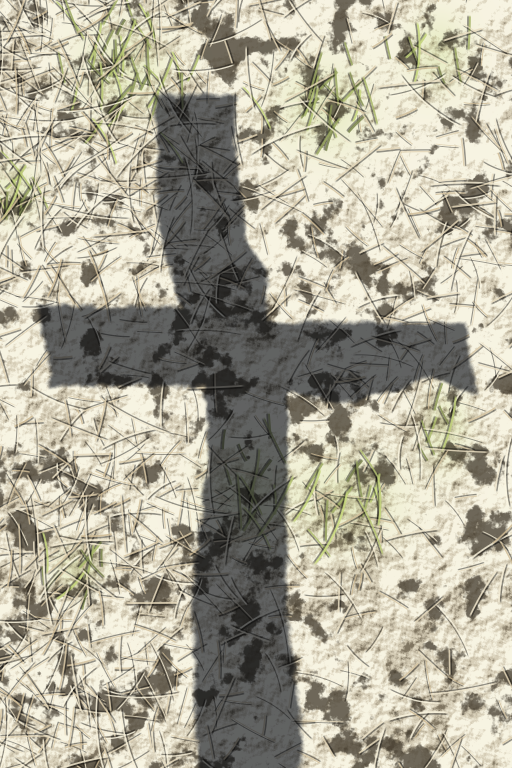
Reproduce this texture procedurally as a WebGL 2 fragment shader.

```glsl
#version 300 es
precision highp float;
uniform vec2 u_resolution;
out vec4 fragColor;

const vec3 SOIL_LIGHT = vec3(0.97, 0.955, 0.885);
const vec3 SOIL_MID = vec3(0.83, 0.795, 0.705);
const vec3 SOIL_DARK = vec3(0.50, 0.46, 0.38);
const vec3 CREVICE = vec3(0.25, 0.22, 0.17);
const vec3 STRAW_PALE = vec3(0.99, 0.97, 0.89);
const vec3 STRAW_TAN = vec3(0.80, 0.72, 0.57);
const vec3 GRASS = vec3(0.59, 0.64, 0.37);
const vec3 SHADE_TINT = vec3(0.395, 0.405, 0.425);
const vec2 LIGHT_STEP = vec2(0.0022, 0.0030);
const float SHADE_BLUR = 0.0045;
const float SHADE_FRAY = 0.012;
const float BLADE_WIDTH = 0.0009;
const int BLADE_LAYERS = 6;

float hash(vec2 p) {
    vec3 q = fract(p.xyx * 0.1031);
    q += dot(q, q.yzx + 33.33);
    return fract((q.x + q.y) * q.z);
}
float noise(vec2 p) {
    vec2 i = floor(p), f = fract(p);
    f = f * f * (3.0 - 2.0 * f);
    return mix(mix(hash(i), hash(i + vec2(1, 0)), f.x),
               mix(hash(i + vec2(0, 1)), hash(i + vec2(1, 1)), f.x), f.y);
}
float fbm(vec2 p) {
    float sum = 0.0, amp = 0.5;
    for (int i = 0; i < 5; i++, amp *= 0.55) {
        sum += amp * noise(p);
        p = mat2(1.6, 1.2, -1.2, 1.6) * p + 7.3;
    }
    return sum;
}
float blob(vec2 p, float x, float y, float rx, float ry) {
    vec2 d = (p - vec2(x, y)) / vec2(rx, ry);
    return exp(-dot(d, d));
}

// Approximate distance to the crossed bars, negative inside
float crossDistance(vec2 p) {
    float left = 0.198 + 0.03 * p.y + 0.055 * smoothstep(0.26, 0.56, p.y)
               - 0.026 * smoothstep(0.57, 0.80, p.y);
    float right = 0.306 + 0.012 * smoothstep(0.15, 0.30, p.y) + 0.030 * smoothstep(0.30, 0.36, p.y)
                + 0.026 * smoothstep(0.40, 0.50, p.y) + 0.018 * smoothstep(0.77, 0.95, p.y);
    float stem = max(max(left - p.x, p.x - right), 0.124 - p.y);
    float top = 0.398 + 0.022 * smoothstep(0.30, 0.37, p.x);
    float bottom = 0.503 + 0.008 * smoothstep(0.20, 0.38, p.x)
                 + 0.014 * blob(p, 0.443, p.y, 0.04, 1.0) - 0.018 * blob(p, 0.56, p.y, 0.03, 1.0);
    float tipLeft = 0.052 + 0.14 * (p.y - 0.397), tipRight = 0.605 + 0.17 * (p.y - 0.42);
    return min(stem, max(max(top - p.y, p.y - bottom), max(tipLeft - p.x, p.x - tipRight)));
}

float grassCover(vec2 p) {
    float g = blob(p, 0.42, 0.14, 0.06, 0.06) + blob(p, 0.57, 0.07, 0.04, 0.05)
            + blob(p, 0.45, 0.65, 0.07, 0.06) + blob(p, 0.32, 0.64, 0.05, 0.06)
            + blob(p, 0.16, 0.09, 0.06, 0.06) + blob(p, 0.02, 0.25, 0.03, 0.04)
            + blob(p, 0.10, 0.74, 0.03, 0.03) + blob(p, 0.58, 0.56, 0.03, 0.05);
    return min(g, 1.0);
}
float strawCover(vec2 p) {
    float s = 0.16 + blob(p, 0.06, 0.12, 0.20, 0.20) + 0.8 * blob(p, 0.10, 0.70, 0.17, 0.12)
            + 0.7 * blob(p, 0.06, 0.93, 0.20, 0.09) + 0.6 * blob(p, 0.61, 0.31, 0.07, 0.09)
            + 0.5 * blob(p, 0.27, 0.33, 0.07, 0.10) + 0.4 * blob(p, 0.50, 0.46, 0.10, 0.05);
    return min(s + 0.5 * grassCover(p), 0.95) * (1.0 - 0.75 * blob(p, 0.32, 0.48, 0.04, 0.06));
}

// Clods lit from one side, with deep pits between them
vec3 soil(vec2 p) {
    float height = fbm(p * 45.0), relief = height - fbm((p - LIGHT_STEP) * 45.0);
    float tone = 0.72 + 2.6 * relief + 0.7 * (height + fbm(p * 9.0 + 4.0) - 0.96);
    tone -= 0.14 * blob(p, 0.54, 0.88, 0.16, 0.16) + 0.10 * strawCover(p);
    vec3 col = mix(SOIL_DARK, SOIL_MID, smoothstep(0.0, 0.5, tone));
    col = mix(col, SOIL_LIGHT, smoothstep(0.42, 0.88, tone));
    float pits = blob(p, 0.58, 0.235, 0.03, 0.012) + blob(p, 0.28, 0.07, 0.04, 0.025)
               + blob(p, 0.05, 0.70, 0.025, 0.02) + blob(p, 0.45, 0.93, 0.025, 0.02);
    return mix(col, CREVICE, 0.75 * smoothstep(0.60, 0.72, fbm(p * 34.0 + 19.0) + 0.2 * pits));
}

// Scattered dry stalks and green blades, each above a thin dark line
vec3 addBlades(vec3 col, vec2 p, float px) {
    for (int i = 0; i < BLADE_LAYERS * 9; i++) {
        float layer = float(i / 9), cell = 0.026 + 0.007 * layer;
        vec2 q = p + layer * vec2(3.17, 5.71);
        vec2 id = floor(q / cell) + vec2(i % 3 - 1, (i / 3) % 3 - 1);
        float seed = hash(id + 11.0), tint = hash(id + 37.0);
        vec2 root = (id + vec2(seed, hash(id + 53.0))) * cell, place = root - q + p;
        if (hash(id + 71.0) > strawCover(place)) continue;
        float green = step(hash(id + 97.0), 0.75 * grassCover(place));
        float angle = mix(6.2832 * tint, 1.57 + 1.6 * (tint - 0.5), green);
        vec2 dir = vec2(cos(angle), sin(angle)), d = q - root;
        float along = dot(d, dir), reach = cell * (0.45 + 0.45 * seed);
        float side = dot(d, vec2(-dir.y, dir.x)) - (seed - 0.5) * 0.3 * along * along / cell;
        float width = BLADE_WIDTH * (0.6 + 0.7 * tint + 0.5 * green);
        float ends = smoothstep(reach, reach * 0.85, abs(along));
        float under = clamp((width - abs(side - 0.0022)) / px + 0.5, 0.0, 1.0) * ends;
        float body = clamp((width - abs(side)) / px + 0.5, 0.0, 1.0) * ends;
        vec3 stalk = mix(mix(STRAW_TAN, STRAW_PALE, seed), GRASS * (0.75 + 0.6 * seed), green);
        col = mix(col * (1.0 - 0.4 * under), stalk, 0.85 * body);
    }
    return col;
}

void main() {
    // Both axes in canvas heights, y measured down from the top
    float px = 1.0 / u_resolution.y;
    vec2 p = vec2(gl_FragCoord.x * px, 1.0 - gl_FragCoord.y * px);
    vec3 col = soil(p) * mix(vec3(1), vec3(0.86, 0.93, 0.72), 0.45 * grassCover(p));
    col = addBlades(col, p, px);
    // Shade with an edge frayed by the rough ground
    float edge = crossDistance(p) + SHADE_FRAY * (fbm(p * 60.0) - 0.5);
    vec3 muted = mix(col, vec3(dot(col, vec3(0.3, 0.59, 0.11))), 0.35);
    col = mix(col, muted * SHADE_TINT, 1.0 - smoothstep(-SHADE_BLUR, SHADE_BLUR, edge));
    fragColor = vec4(clamp(col, 0.0, 1.0), 1.0);
}
```
